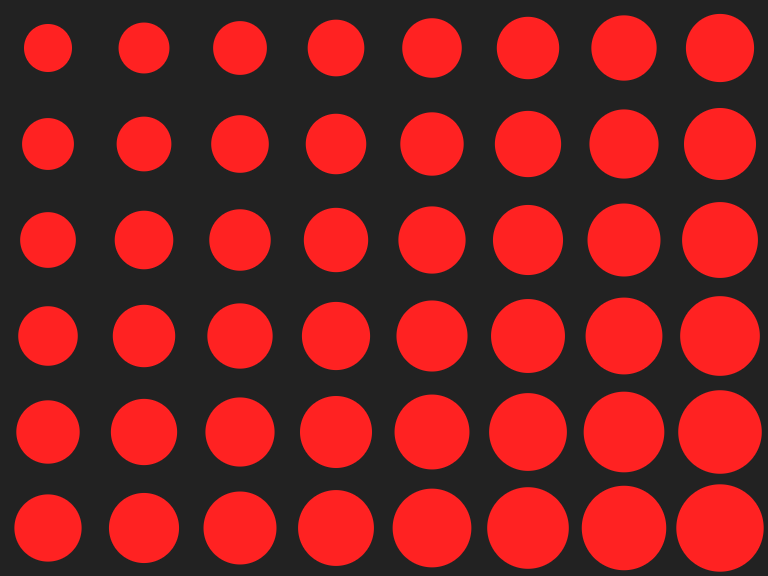
Write a Shadertoy shader that draws this pattern.

```glsl
const vec2 GRID = vec2(8.0, 6.0);              // columns, rows
const float BASE_RADIUS = 0.25;                // in cell units, top left dot
const vec2 RADIUS_GROWTH = vec2(0.12, 0.12);   // gain across the width, down the height
const vec3 BACKGROUND = vec3(0.133);
const vec3 DOT_COLOR = vec3(1.0, 0.133, 0.133);

// Dots grow towards the right and the bottom
float dotRadius(vec2 cell) {
    vec2 steps = vec2(cell.x, GRID.y - 1.0 - cell.y) / GRID;
    return BASE_RADIUS + dot(steps, RADIUS_GROWTH);
}

// Signed distance to the dot centred in the current cell
float dotDistance(vec2 p) {
    return length(fract(p) - 0.5) - dotRadius(floor(p));
}

void mainImage(out vec4 fragColor, in vec2 fragCoord) {
    vec2 p = fragCoord / iResolution.xy * GRID;
    float pixel = GRID.y / iResolution.y;

    // Linear edge, one pixel wide
    float coverage = clamp(0.5 - dotDistance(p) / pixel, 0.0, 1.0);
    fragColor = vec4(mix(BACKGROUND, DOT_COLOR, coverage), 1.0);
}
```
